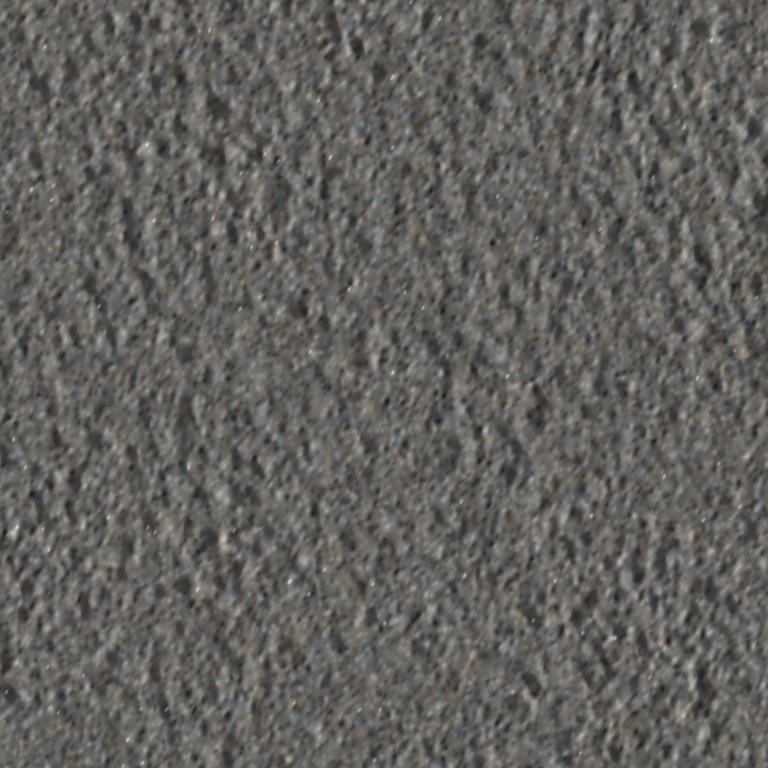
This texture is drawn by a Shadertoy shader. Its source:

```glsl
const vec3 STONE_TINT = vec3(1.012, 1.0, 0.962);
const vec3 RUST_TO_BLUE = vec3(-1.0, 0.05, 1.1);
const float BASE_TONE = 0.383;

vec3 hash3(vec2 cell, float seed) {
    vec3 h = fract(vec3(cell.xyx + seed * 17.3) * vec3(0.1031, 0.1030, 0.0973));
    h += dot(h, h.yxz + 33.33);
    return fract((h.xxy + h.yzz) * h.zyx);
}

// Aligns the y axis with a direction and lengthens features along it
vec2 orient(vec2 p, float angle, float stretch) {
    vec2 along = vec2(cos(angle), sin(angle));
    return vec2(dot(p, vec2(along.y, -along.x)), dot(p, along) / stretch);
}

// Cellular field of soft round grains, each raised or sunken at random
float grains(vec2 p, float seed) {
    vec2 cell = floor(p);
    float height = 0.0;
    for (int y = -1; y <= 1; y++)
    for (int x = -1; x <= 1; x++) {
        vec2 id = cell + vec2(x, y);
        vec3 h = hash3(id, seed);
        vec2 d = p - id - h.xy;
        height += (2.0 * h.z - 1.0) * exp(-5.0 * dot(d, d));
    }
    return height;
}

// Slope of the grains, bright where it faces the light from the left
float relief(vec2 p, float reach, float seed) {
    return grains(p, seed) - grains(p - vec2(reach, 0.0), seed);
}

// Sparse slender mineral flakes
float glints(vec2 p, float share, float seed) {
    vec2 cell = floor(p);
    vec3 h = hash3(cell, seed);
    vec2 d = p - cell - mix(vec2(0.3), vec2(0.7), h.xy);
    float flake = 1.0 - smoothstep(0.05, 0.28, length(d));
    return flake * step(1.0 - share, h.z);
}

void mainImage(out vec4 fragColor, in vec2 fragCoord) {
    vec2 uv = fragCoord / iResolution.y;
    vec2 warp = 0.0025 * vec2(grains(uv * 30.0, 1.0), grains(uv * 30.0, 2.0));
    vec2 p = uv + warp;

    // Broad patches of rougher and smoother ground
    float roughness = 1.0 + 0.45 * grains(uv * 6.0, 3.0);

    // Lumps, pebbles and sand, from coarse to fine
    float lumps = relief(orient(p, 1.75, 1.25) * 46.0, 0.45, 4.0);
    float pebbles = relief(orient(p, 1.3, 1.3) * 88.0, 0.45, 5.0);
    float sand = grains(orient(p, 1.0, 1.5) * 165.0, 6.0);
    float patches = grains(p * 24.0, 7.0);

    float tone = BASE_TONE + 0.022 * patches;
    tone += roughness * (0.125 * lumps + 0.15 * pebbles) + 0.125 * sand;

    // Shadowed pits behind the steepest lumps
    float pit = smoothstep(0.22, 0.75, -lumps * roughness);
    tone = mix(tone, 0.21, 0.55 * pit);

    // Sparkles and faint mineral colour
    tone += 0.24 * glints(orient(p, 1.0, 1.8) * 95.0, 0.02, 8.0);
    float mineral = grains(p * 75.0, 9.0) + 0.6 * grains(p * 140.0, 10.0);
    vec3 color = max(tone, 0.12) * STONE_TINT + 0.022 * mineral * RUST_TO_BLUE;

    fragColor = vec4(clamp(color, 0.0, 1.0), 1.0);
}
```
